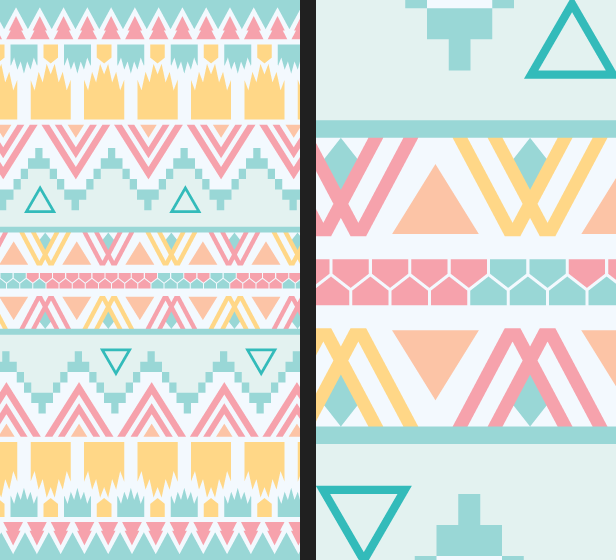
Left, the full canvas; right, a detail of the centre.
This pattern is drawn by a Shadertoy shader. Its source:

```glsl
// Pastel zigzag bands: trees, crowns, chevrons, stair steps and pebbles, mirrored about a middle strip.
#define UNITS 768.0        // canvas height in design units
#define MIDDLE 385.0       // mirror line, measured from the top
#define TREE_STEP 32.6
#define CROWN_STEP 73.3
#define CHEVRON_STEP 99.6
#define LATTICE_STEP 86.5
#define PEBBLE_STEP 18.0
#define LOWER_SHIFT 104.0  // sideways slip of the lower chevron band
#define SAMPLES 4          // antialiasing grid per axis

const vec3 WHITE  = vec3(0.953, 0.975, 0.995);
const vec3 PALE   = vec3(0.890, 0.948, 0.943);
const vec3 TEAL   = vec3(0.600, 0.842, 0.838);
const vec3 DEEP   = vec3(0.200, 0.735, 0.730);
const vec3 PINK   = vec3(0.965, 0.635, 0.675);
const vec3 YELLOW = vec3(1.000, 0.845, 0.530);
const vec3 PEACH  = vec3(0.990, 0.770, 0.650);

float hash(vec2 p) { return fract(sin(dot(p, vec2(12.99, 78.23))) * 4375.85); }

// Signed offset from the nearest repeat centre.
float cell(float x, float centre, float period) {
    return mod(x - centre + 0.5 * period, period) - 0.5 * period;
}

bool within(float v, float lo, float hi) { return v >= lo && v < hi; }

// Zigzag edge and two-tier trees.
vec3 treeBand(float x, float y, bool lower) {
    float a = abs(cell(x, lower ? 18.0 : 22.0, TREE_STEP));
    bool crown = within(y, 22.0, 42.0) && a < 0.5 * (y - 22.0);
    bool skirt = within(y, 34.0, 54.0) && a < 0.52 * (y - 28.0);
    if (crown || skirt) return PINK;
    return y < 10.0 + 60.0 * a / TREE_STEP ? TEAL : WHITE;
}

// Spiked yellow blocks, small tags and spiked teal blocks.
vec3 crownBand(float x, float y) {
    float a = abs(cell(x, 69.5, CROWN_STEP));
    float b = 0.5 * CROWN_STEP - a;
    float rise = 82.0 + a + 20.0 * abs(2.0 * fract(a / 11.0) - 1.0);
    float drop = 101.0 - 0.6 * b - 14.0 * (1.0 - abs(2.0 * fract(b / 9.0) - 1.0));
    if (a < 27.5 && within(y, rise, 164.0)) return YELLOW;
    if (a < 10.0 && within(y, 61.0, 87.0 - 0.8 * a)) return YELLOW;
    if (b < 18.5 && within(y, 61.0, drop)) return TEAL;
    return WHITE;
}

// Nested chevrons over a stair-step line, with outlined triangles below.
vec3 chevronBand(float x, float y) {
    float depth = abs(cell(x, 104.0, CHEVRON_STEP)) / 0.63 + y - 171.0;
    if (depth < 18.0) return PEACH;
    if (within(depth, 31.0, 46.0) || within(depth, 58.0, 75.0)) return PINK;

    float column = floor(abs(cell(x, 53.4, CHEVRON_STEP)) * 10.0 / CHEVRON_STEP + 0.5);
    float row = floor((y - 203.0) / 14.2);
    float first = column > 4.5 ? 4.0 : column;
    float last = column < 0.5 ? 1.0 : column;
    if (row >= first && row <= last) return TEAL;
    if (row < first) return WHITE;

    float a = abs(cell(x, 55.0, 2.0 * CHEVRON_STEP));
    float d = max(y - 292.0, (38.0 * a - 22.0 * (y - 254.0)) / 43.9);
    return within(d, -3.8, 0.0) ? DEEP : PALE;
}

// Crossed double strokes over diamonds, with solid triangles between.
vec3 latticeBand(float x, float y, bool lower) {
    float u = cell(x, 62.0, LATTICE_STEP);
    float a = abs(u);
    float index = floor((x - 62.0) / LATTICE_STEP + 0.5);
    float slide = 0.53 * (y - 319.0);
    float outer = abs(a - 32.0 + slide);
    float inner = min(abs(u - 16.0 + slide), abs(u + 16.0 - slide));
    if (y < 364.0 && min(outer, inner) < 3.4)
        return (mod(index, 2.0) < 0.5) != lower ? YELLOW : PINK;
    if (a / 11.0 + abs(y - 333.0) / 14.0 < 1.0) return TEAL;
    float b = 0.5 * LATTICE_STEP - a;
    return y < 363.0 && b < 0.62 * (y - 331.0) ? PEACH : WHITE;
}

// Two interlocked rows of five-sided pebbles; y is not mirrored here.
vec3 pebbleBand(float x, float y) {
    float zig = MIDDLE + 3.5 - 14.0 * abs(fract(x / PEBBLE_STEP) - 0.5);
    float row = step(zig, y);
    float p = x / PEBBLE_STEP + 0.5 * row;
    float joint = (0.5 - abs(fract(p) - 0.5)) * PEBBLE_STEP;
    if (joint < 0.7 || abs(y - zig) < 0.9) return WHITE;
    return hash(vec2(floor(p * 0.5), row)) < 0.5 ? TEAL : PINK;
}

vec3 pattern(vec2 p) {
    bool lower = p.y > MIDDLE;
    float y = lower ? 2.0 * MIDDLE - p.y : p.y;
    if (y < 57.0) return treeBand(p.x, y, lower);
    if (y < 171.0) return crownBand(p.x, y);
    if (y < 311.0) return chevronBand(p.x - (lower ? LOWER_SHIFT : 0.0), y);
    if (y < 319.0) return TEAL;
    if (y < 374.5) return latticeBand(p.x, y, lower);
    return pebbleBand(p.x, p.y);
}

void mainImage(out vec4 fragColor, in vec2 fragCoord) {
    vec3 sum = vec3(0.0);
    for (int i = 0; i < SAMPLES * SAMPLES; i++) {
        vec2 jitter = (vec2(i % SAMPLES, i / SAMPLES) + 0.5) / float(SAMPLES) - 0.5;
        vec2 p = (fragCoord + jitter) * UNITS / iResolution.y;
        sum += pattern(vec2(p.x, UNITS - p.y));
    }
    fragColor = vec4(sum / float(SAMPLES * SAMPLES), 1.0);
}
```
